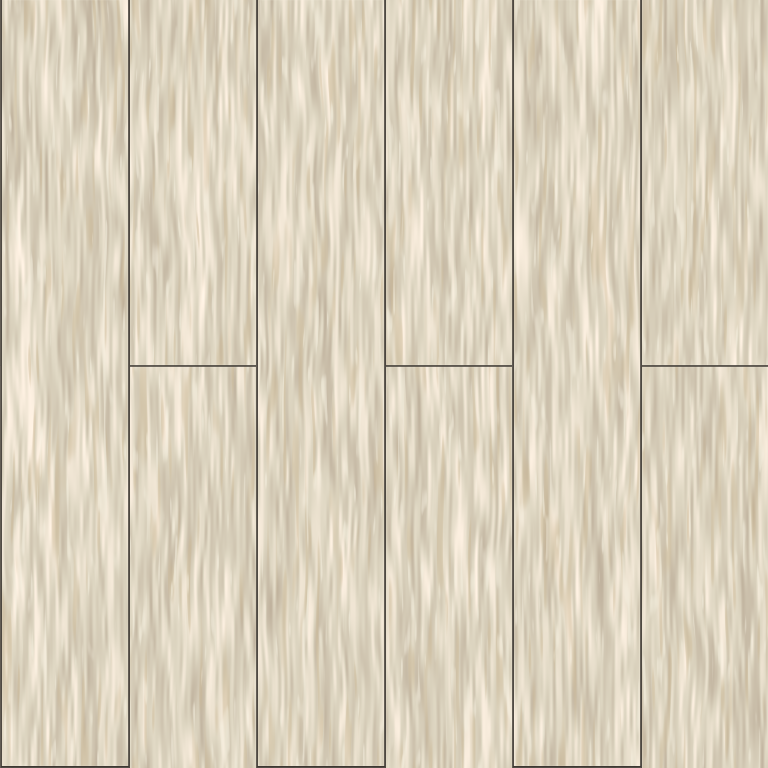
A WebGL 1 fragment shader for this texture:

```glsl
precision highp float;

uniform vec2 u_resolution;

// Layout, in canvas units
const float PLANKS = 6.0;
const float SEAM_SHIFT = 0.0014;    // offset of the long seams from the left edge
const float EVEN_JOINT = 0.0014;    // height of the end joint in even columns
const float ODD_JOINT = 0.5235;     // height of the end joint in odd columns
const float GAP_HALF_WIDTH = 0.0011;
const float GAP_SOFTNESS = 0.0014;
const float RIM_WIDTH = 0.0035;

// Grain: cells across and along the canvas
const vec2 FINE_GRAIN = vec2(250.0, 19.0);
const vec2 MEDIUM_GRAIN = vec2(115.0, 10.0);
const vec2 BROAD_GRAIN = vec2(28.0, 4.0);
const vec2 VEIN_GRAIN = vec2(190.0, 13.0);
const vec2 FLECK_GRAIN = vec2(230.0, 24.0);
const vec2 WAVER_GRAIN = vec2(14.0, 12.0);
const float WAVER = 0.005;
const float CONTRAST = 5.6;
const float VEIN_STRENGTH = 0.45;
const float FLECK_STRENGTH = 0.5;
const float RIM_STRENGTH = 0.25;

// Colours
const vec3 BASE = vec3(0.87, 0.84, 0.76);
const vec3 PALE = vec3(0.93, 0.89, 0.82);
const vec3 SHADE = vec3(0.82, 0.78, 0.70);
const vec3 VEIN = vec3(0.79, 0.71, 0.57);
const vec3 FLECK = vec3(0.97, 0.95, 0.89);
const vec3 GAP = vec3(0.22, 0.20, 0.18);
const float SEAM_STRENGTH = 0.90;
const float EVEN_JOINT_STRENGTH = 1.0;
const float ODD_JOINT_STRENGTH = 0.82;

float hash(vec2 p) {
  vec3 q = fract(p.xyx * 0.1031);
  q += dot(q, q.yzx + 33.33);
  return fract((q.x + q.y) * q.z);
}

// One fibre: smooth noise along y with its own random phase
float fibre(float index, float y, float seed) {
  float id = index + seed * 37.0;
  y += 23.0 * hash(vec2(id, seed + 5.0));
  float k = floor(y);
  float t = smoothstep(0.0, 1.0, y - k);
  return mix(hash(vec2(id, k)), hash(vec2(id, k + 1.0)), t);
}

// Neighbouring fibres blended into vertical streaks
float streaks(vec2 p, float seed) {
  float i = floor(p.x);
  float t = smoothstep(0.0, 1.0, p.x - i);
  return mix(fibre(i, p.y, seed), fibre(i + 1.0, p.y, seed), t);
}

vec3 wood(vec2 p, float plank) {
  float seed = plank * 11.0 + 3.0;
  p.x += WAVER * (streaks(p * WAVER_GRAIN, seed) - 0.5);

  float tone = 0.56 * streaks(p * FINE_GRAIN, seed + 1.0)
             + 0.30 * streaks(p * MEDIUM_GRAIN, seed + 2.0)
             + 0.14 * streaks(p * BROAD_GRAIN, seed + 3.0);
  tone = (tone - 0.5) * CONTRAST;
  vec3 color = BASE + (PALE - BASE) * max(tone, 0.0)
                    + (SHADE - BASE) * max(-tone, 0.0);

  // Tan veins and pale flecks
  float vein = smoothstep(0.66, 0.95, streaks(p * VEIN_GRAIN, seed + 4.0));
  float fleck = smoothstep(0.74, 0.98, streaks(p * FLECK_GRAIN, seed + 6.0));
  color = mix(color, VEIN, VEIN_STRENGTH * vein);
  return mix(color, FLECK, FLECK_STRENGTH * fleck);
}

// Distance to the nearest whole number
float toInteger(float x) {
  return abs(fract(x + 0.5) - 0.5);
}

float gapCoverage(float d, float pixel) {
  float soft = 0.5 * max(GAP_SOFTNESS, pixel);
  return 1.0 - smoothstep(GAP_HALF_WIDTH - soft, GAP_HALF_WIDTH + soft, d);
}

void main() {
  vec2 uv = gl_FragCoord.xy / u_resolution;
  vec2 pixel = 1.0 / u_resolution;

  // Column and its staggered end joint
  float across = (uv.x - SEAM_SHIFT) * PLANKS;
  float plank = mod(floor(across), PLANKS);
  float odd = mod(plank, 2.0);
  float along = uv.y - mix(EVEN_JOINT, ODD_JOINT, odd);

  vec3 color = wood(vec2(fract(across) / PLANKS, fract(along)), plank);

  // Light rims and dark gaps
  float seamDistance = toInteger(across) / PLANKS;
  float jointDistance = toInteger(along);
  float rim = 1.0 - smoothstep(0.0, RIM_WIDTH, min(seamDistance, jointDistance));
  color = mix(color, FLECK, RIM_STRENGTH * rim);

  float seam = SEAM_STRENGTH * gapCoverage(seamDistance, pixel.x);
  float joint = mix(EVEN_JOINT_STRENGTH, ODD_JOINT_STRENGTH, odd)
              * gapCoverage(jointDistance, pixel.y);
  color = mix(color, GAP, max(seam, joint));

  gl_FragColor = vec4(color, 1.0);
}
```
